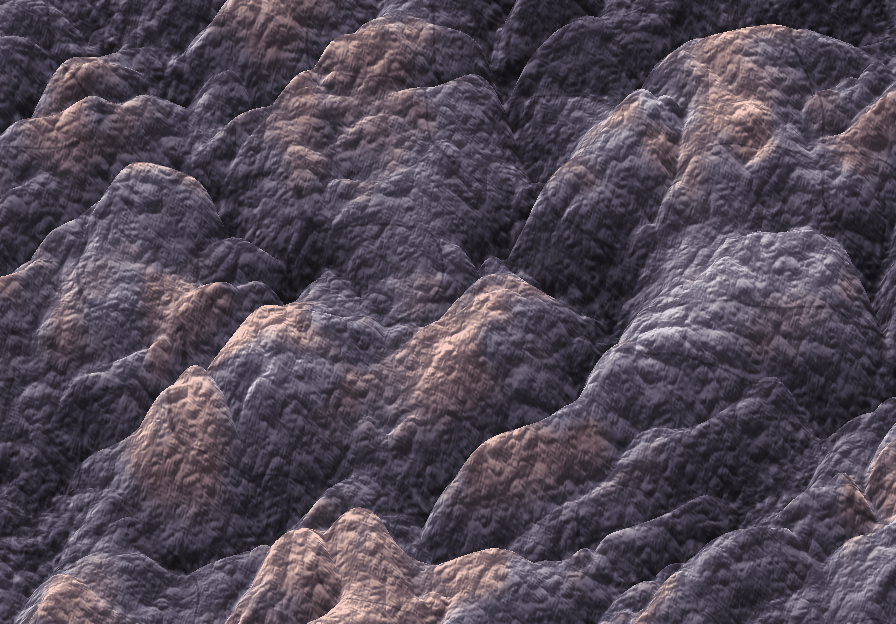
This texture is drawn by a WebGL 1 fragment shader. Its source:

```glsl
precision highp float;
uniform vec2 u_resolution;

float hash(vec2 p) {
  vec3 q = fract(p.xyx * 0.1031);
  q += dot(q, q.yzx + 33.33);
  return fract((q.x + q.y) * q.z);
}

float noise(vec2 p) {
  vec2 i = floor(p), f = fract(p);
  f = f * f * (3.0 - 2.0 * f);
  return mix(mix(hash(i), hash(i + vec2(1, 0)), f.x),
             mix(hash(i + vec2(0, 1)), hash(i + vec2(1, 1)), f.x), f.y);
}

// Round tops separated by sharp creases
float billow(vec2 p) {
  return abs(2.0 * noise(p) - 1.0);
}

// Large rock forms, drawn out along a rising diagonal
float rockHeight(vec2 ground) {
  vec2 q = mat2(0.85, -0.53, 0.53, 0.85) * ground + 20.0;
  q += 0.06 * (vec2(noise(ground * 9.0 + 40.0), noise(ground * 9.0 + 57.0)) - 0.5);
  float ridge = billow(q * vec2(2.4, 6.0));
  float lump = billow(q * vec2(6.0, 9.0) + 7.0);
  float knob = billow(q * vec2(15.0, 21.0) + 3.0);
  return 0.13 * ridge * (2.0 - ridge) + 0.06 * lump * (2.0 - lump) + 0.022 * knob;
}

// Wrinkles and grains on the surface
float grainHeight(vec2 p) {
  float sum = 0.0, amplitude = 0.5;
  p = p * 25.0 + 90.0;
  for (int i = 0; i < 4; i++) {
    sum += amplitude * billow(p);
    p = mat2(1.62, 1.22, -1.22, 1.62) * p + 11.0;
    amplitude *= 0.54;
  }
  return sum;
}

float saturateSlope(float x) {
  return x / sqrt(1.0 + x * x);
}

void main() {
  vec2 p = gl_FragCoord.xy / u_resolution.y;

  // Oblique view: walk away from the viewer to the first visible rock
  const float stride = 0.0045;
  vec2 ground = p - vec2(0.0, 0.212);
  float gap = -0.01, lastGap = -0.01;
  for (int i = 0; i < 48; i++) {
    gap = ground.y + rockHeight(ground) - p.y;
    if (gap >= 0.0) break;
    lastGap = gap;
    ground.y += stride;
  }
  ground.y -= stride * clamp(gap / max(gap - lastGap, 0.0001), 0.0, 1.0);
  float height = rockHeight(ground);
  vec2 surface = mix(ground, p, 0.5);

  // Relief lit from behind, slightly from the left
  vec2 toLight = vec2(-0.35, 0.94);
  vec2 wide = toLight * 0.006, narrow = toLight * 0.002;
  float form = saturateSlope(80.0 * (rockHeight(ground - wide) - rockHeight(ground + wide)));
  float grain = saturateSlope(6.5 * (grainHeight(surface - narrow) - grainHeight(surface + narrow)));

  // Weathered patches, gravel in the hollows and thin cracks
  float patches = 0.6 * noise(surface * 7.0 + 31.0) + 0.4 * noise(surface * 19.0 + 63.0);
  float hollow = 1.0 - smoothstep(0.05, 0.1, height);
  float gravel = hollow * (noise(p * vec2(140.0, 110.0)) - 0.5);
  float vein = abs(noise(surface * vec2(5.0, 8.0) + 73.0) - 0.5);
  float crack = 1.0 - smoothstep(0.004, 0.016, vein);

  float exposure = 0.3 + form + 1.15 * grain + 9.0 * (height - 0.11)
    + 0.9 * (patches - 0.5) + 1.3 * gravel - 0.5 * crack;
  float light = 0.28 * exp(0.58 * clamp(exposure, -2.6, 1.9));

  // Violet grey stone with brownish crowns
  vec3 tint = mix(vec3(1.03, 0.95, 1.19), vec3(1.02, 0.98, 1.04), smoothstep(0.2, 0.75, light));
  float rust = smoothstep(0.09, 0.15, height) * smoothstep(0.4, 0.65, patches);
  tint *= mix(vec3(1.0), vec3(1.12, 0.98, 0.88), rust);
  gl_FragColor = vec4(light * tint, 1.0);
}
```
